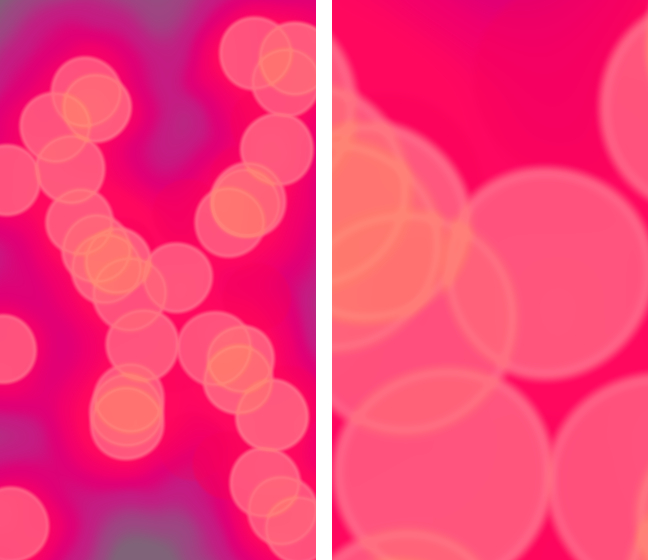
Left, the full canvas; right, a detail of the centre.
This background is drawn by a Shadertoy shader. Its source:

```glsl
const float TAU = 6.2831853;

vec2 hash2(float n) {
    return fract(sin(vec2(n, n + 7.3) * vec2(127.1, 311.7)) * 4375.85);
}

float valueNoise(vec2 p) {
    vec2 cell = floor(p), f = fract(p);
    f = f * f * (3.0 - 2.0 * f);
    float n = cell.x + 57.0 * cell.y;
    return mix(mix(hash2(n).x, hash2(n + 1.0).x, f.x),
               mix(hash2(n + 57.0).x, hash2(n + 58.0).x, f.x), f.y);
}

// Gathers evenly spaced heights into clusters half a unit apart
float clump(float y, float centre) {
    return y - 0.065 * sin(TAU * (y - centre) / 0.5);
}

// Two winding chains of lights and a few at the left border: centre, radius
vec3 lightDisc(int i) {
    float n = float(i);
    vec2 jitter = hash2(n + 3.0) - 0.5;
    float radius = 0.115 + 0.016 * (hash2(n + 41.0).x - 0.5);
    vec2 c;
    if (i < 15) {
        c.y = clump(0.06 + 0.115 * n, 0.11);
        c.x = 0.764 - 0.139 * cos(5.22 * (c.y - 0.829));
    } else if (i < 28) {
        c.y = clump(0.41 + 0.09 * (n - 15.0), 0.46);
        c.x = 0.327 - 0.139 * cos(4.85 * (c.y - 1.292));
    } else {
        c = vec2(0.02, 0.11 + 0.55 * (n - 28.0));
        jitter *= 0.4;
    }
    return vec3(c + jitter * vec2(0.17, 0.06), radius);
}

// Signed distance to a slightly uneven disc
float discDistance(vec2 p, vec3 disc, float seed) {
    vec2 q = p - disc.xy;
    float angle = atan(q.y, q.x);
    return length(q) - disc.z * (1.0 + 0.012 * sin(3.0 * angle + seed));
}

// Glow colours from close to the lights to far away
vec3 hazeColor(float d) {
    vec3 c = mix(vec3(1.0, 0.03, 0.37), vec3(0.95, 0.0, 0.42), smoothstep(-0.04, 0.025, d));
    c = mix(c, vec3(0.88, 0.0, 0.46), smoothstep(0.015, 0.06, d));
    c = mix(c, vec3(0.77, 0.11, 0.51), smoothstep(0.055, 0.11, d));
    c = mix(c, vec3(0.62, 0.27, 0.51), smoothstep(0.105, 0.18, d));
    return mix(c, vec3(0.50, 0.39, 0.47), smoothstep(0.17, 0.25, d));
}

void mainImage(out vec4 fragColor, in vec2 fragCoord) {
    vec2 p = fragCoord / iResolution.x;
    float blur = 0.006 + 0.5 / iResolution.x;

    // Bright lights: layer count, opacity, rims and glow
    float layers = 0.0, clear = 1.0, rim = 0.0, glow = 0.0;
    for (int i = 0; i < 31; i++) {
        float seed = float(i);
        float d = discDistance(p, lightDisc(i), seed);
        float inside = 1.0 - smoothstep(-blur, blur, d);
        float strength = hash2(seed + 90.0).y;
        layers += inside * (0.75 + 0.5 * strength);
        clear *= 1.0 - inside * (0.88 + 0.12 * strength);
        rim += inside * exp(-pow((d + 0.009) / 0.005, 2.0));
        glow += exp(-20.0 * max(d, -0.05));
    }

    // Background haze
    float far = -log(glow) / 20.0;
    far += 0.07 * (valueNoise(p * 4.5) - 0.5) + 0.03 * (valueNoise(p * 10.0 + 20.0) - 0.5);
    vec3 color = hazeColor(far);

    // Dim red discs behind the lights
    for (int i = 0; i < 9; i++) {
        float seed = float(i) + 150.0;
        vec2 h = hash2(seed);
        vec3 disc = vec3(0.35 + 0.62 * h.x, 0.2 + 0.14 * (float(i) + h.y), 0.108);
        float d = discDistance(p, disc, seed);
        float inside = 1.0 - smoothstep(-blur, blur, d);
        color = mix(color, vec3(0.97, 0.0, 0.34), inside * (0.2 + 0.4 * h.y));
    }

    // Overlapping lights turn from pink to orange
    vec3 light = mix(vec3(1.0, 0.35, 0.50), vec3(1.0, 0.47, 0.43), smoothstep(0.8, 3.6, layers));
    light.g += 0.03 * (valueNoise(p * 7.0 + 50.0) - 0.5);
    color = mix(color, light, 1.0 - clear);
    color += min(rim, 1.0) * vec3(0.0, 0.045, 0.03);

    fragColor = vec4(clamp(color, 0.0, 1.0), 1.0);
}
```
